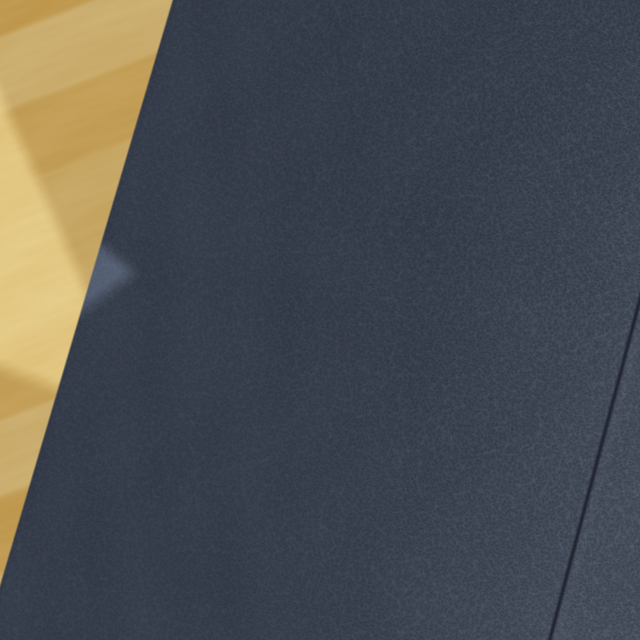
Give the GLSL for this texture, as a WebGL 1 fragment shader.

```glsl
precision highp float;
// Dark napped cloth with a slanted hem lying over a sunlit plank floor.
// Half-plane masks place the hem, seam and light; cellular noise makes the
// nap, while layered sines supply soft folds and wood grain.
uniform vec2 u_resolution;

const vec3 CLOTH_COLOR = vec3(0.217, 0.243, 0.297);
const vec3 CLOTH_SHEEN = vec3(0.068, 0.070, 0.070);
const vec3 CLOTH_LIT = vec3(0.36, 0.40, 0.48);
const vec3 SEAM_COLOR = vec3(0.12, 0.135, 0.175);
const vec3 WOOD_PALE = vec3(0.795, 0.685, 0.44);
const vec3 WOOD_DARK = vec3(0.755, 0.605, 0.32);
const vec3 WOOD_LIT = vec3(0.89, 0.785, 0.52);
const vec2 HEM_POINT = vec2(0.124, 0.505);
const float HEM_SLOPE = 0.295;
const vec2 SEAM_POINT = vec2(0.859, 0.0);
const float SEAM_SLOPE = 0.265;
const float SEAM_HALF_WIDTH = 0.0055;
const float PLANK_WIDTH = 0.12;
const float PLANK_OFFSET = 0.11;
const float PLANK_SLOPE = 0.39;
const float NAP_SCALE = 150.0;
const float NAP_STRENGTH = 0.062;

vec2 hash2(vec2 p) {
  vec3 q = fract(vec3(p.xyx) * vec3(0.1031, 0.1030, 0.0973));
  q += dot(q, q.yzx + 33.33);
  return fract((q.xx + q.yz) * q.zy);
}

// Distance to the nearest scattered point, centred near zero.
float cellNoise(vec2 p) {
  vec2 cell = floor(p);
  vec2 local = fract(p);
  float nearest = 4.0;
  for (int j = -1; j <= 1; j++) {
    for (int i = -1; i <= 1; i++) {
      vec2 o = vec2(float(i), float(j));
      vec2 d = o + hash2(cell + o) - local;
      nearest = min(nearest, dot(d, d));
    }
  }
  return sqrt(nearest) - 0.5;
}

// Signed distance from the line through a and b; positive on its left.
float lineSide(vec2 p, vec2 a, vec2 b) {
  vec2 d = normalize(b - a);
  return d.x * (p.y - a.y) - d.y * (p.x - a.x);
}

// Signed distance from a steep line; positive on its right.
float steepLine(vec2 p, vec2 origin, float slope) {
  return (p.x - origin.x - slope * (p.y - origin.y))
         / sqrt(1.0 + slope * slope);
}

vec3 woodFloor(vec2 p) {
  float across = p.y - PLANK_SLOPE * p.x;
  float along = p.x + PLANK_SLOPE * p.y;
  float plank = (across - PLANK_OFFSET) / PLANK_WIDTH;
  float low = floor(plank);
  float joint = smoothstep(0.88, 1.0, fract(plank));
  float tone = mix(cos(low * 2.6928), cos((low + 1.0) * 2.6928), joint);
  // Stretched cells give broken, irregular streaks.
  float grain = cellNoise(vec2(along * 11.0, across * 75.0))
              + 0.4 * sin(across * 52.0 + 2.0 * sin(along * 9.0));
  vec3 grainTint = vec3(0.014, 0.019, 0.026) * grain;
  vec3 shade = mix(WOOD_PALE, WOOD_DARK, 0.5 + 0.5 * tone) + grainTint;
  vec3 bright = WOOD_LIT - vec3(0.010, 0.014, 0.022) * tone + grainTint;
  // A sunbeam between one steep and one shallow shadow edge.
  float upper = lineSide(p, vec2(0.0, 0.857), vec2(0.137, 0.544));
  float lower = lineSide(p, vec2(0.0, 0.427), vec2(0.091, 0.395));
  float beam = smoothstep(0.014, -0.018, upper)
             * smoothstep(-0.020, 0.018, lower);
  return mix(shade, bright, beam);
}

vec3 cloth(vec2 p) {
  float right = smoothstep(0.15, 0.95, p.x);
  float corner = smoothstep(0.5, 1.4, p.x + 0.42 * (1.0 - p.y));
  // Broad upright folds fade toward the right.
  float folds = sin(p.x * 62.0 + p.y * 4.0 + 1.2 * sin(p.y * 6.0))
              + 0.6 * sin(p.x * 31.0 + p.y * 8.0);
  float mottle = sin(p.x * 19.0 + 2.0 * sin(p.y * 11.0))
               * sin(p.y * 17.0 - p.x * 9.0);
  float bend = 0.8 * sin(p.y * 23.0 + p.x * 12.0);
  vec2 napPos = vec2(p.x + 0.35 * p.y, p.y - 0.25 * p.x) * NAP_SCALE + bend;
  float nap = 0.75 * cellNoise(napPos)
            + 0.75 * cellNoise(napPos.yx * 1.7 + 17.0)
            + 0.30 * cellNoise(napPos * 0.43 + 41.0);
  vec3 color = CLOTH_COLOR + CLOTH_SHEEN * corner * corner;
  color += 0.003 * folds * (1.0 - right) + 0.005 * mottle;
  color += nap * NAP_STRENGTH * mix(0.6, 1.35, right * (0.5 + 0.5 * corner));
  // Soft triangular patch of light beside the hem.
  float top = lineSide(p, vec2(0.156, 0.622), vec2(0.215, 0.573));
  float base = lineSide(p, vec2(0.13, 0.512), vec2(0.215, 0.573));
  float patchLight = smoothstep(0.014, -0.018, top)
                   * smoothstep(-0.014, 0.020, base);
  color = mix(color, CLOTH_LIT + 0.025 * nap, 0.88 * patchLight);
  // Sunken seam with a faint raised rim on its right.
  float seam = steepLine(p, SEAM_POINT, SEAM_SLOPE);
  color += 0.018 * exp(-pow((seam - 0.012) / 0.007, 2.0));
  float groove = 1.0 - smoothstep(0.0, SEAM_HALF_WIDTH, abs(seam));
  return mix(color, SEAM_COLOR, 0.95 * groove);
}

void main() {
  vec2 p = gl_FragCoord.xy / u_resolution;
  float soft = max(0.0022, 1.0 / min(u_resolution.x, u_resolution.y));
  float hem = steepLine(p, HEM_POINT, HEM_SLOPE);
  vec3 fabric = cloth(p) - 0.02 * exp(-abs(hem) * 130.0);
  vec3 color = mix(woodFloor(p), fabric, smoothstep(-soft, soft, hem));
  gl_FragColor = vec4(color, 1.0);
}
```
